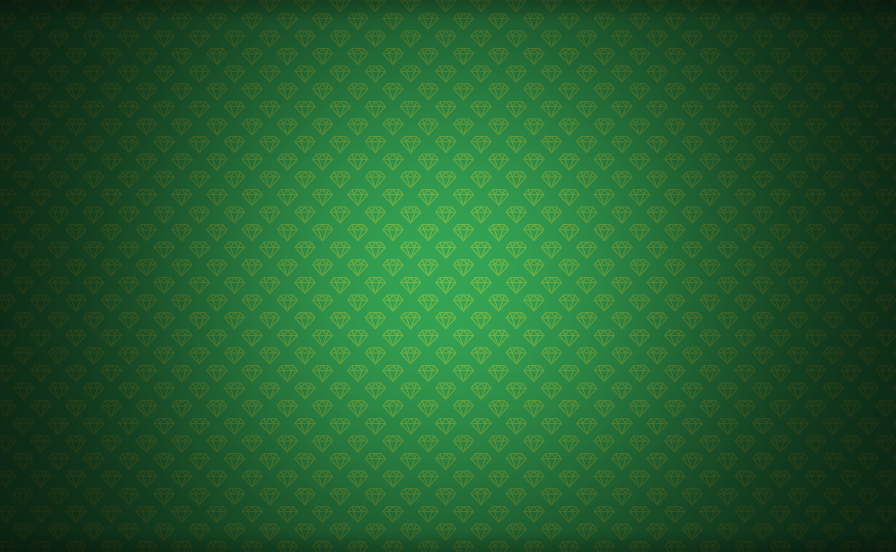
Write a Shadertoy shader that draws this pattern.

```glsl
// Staggered outline gems on a green backdrop with a soft central glow.

#define REPEAT      vec2(0.0638, 0.0319)   // column and row spacing, canvas heights
#define PHASE       vec2(0.0280, 0.0148)   // one gem's offset from the centre
#define GEM_SIZE    0.0182                 // half width of a gem
#define LINE_WIDTH  0.0020
#define GLOW_RADIUS 0.565
#define EDGE_DEPTH  0.045
#define EDGE_SHADE  0.80
#define DARKEST     0.17
#define GREEN       vec3(0.205, 0.645, 0.330)
#define LIME        vec3(0.510, 0.740, 0.270)

float segment(vec2 p, vec2 a, vec2 b) {
    vec2 pa = p - a, ba = b - a;
    return length(pa - ba * clamp(dot(pa, ba) / dot(ba, ba), 0.0, 1.0));
}

// Distance to the gem's lines; the girdle spans -1 to 1.
float gemLines(vec2 p) {
    p.x = abs(p.x);
    vec2 table  = vec2(0.00, 0.80);
    vec2 corner = vec2(0.58, 0.80);
    vec2 girdle = vec2(1.00, 0.28);
    vec2 facet  = vec2(0.42, 0.28);
    vec2 culet  = vec2(0.00, -0.80);

    // Outline
    float d = segment(p, table, corner);
    d = min(d, segment(p, corner, girdle));
    d = min(d, segment(p, girdle, culet));

    // Inner facets
    d = min(d, segment(p, vec2(0.0, girdle.y), girdle));
    d = min(d, segment(p, facet, culet));
    d = min(d, segment(p, table, facet));
    return min(d, segment(p, corner, facet));
}

// Pixel coverage of a stroke, also correct for strokes thinner than a pixel.
float stroke(float d, float width, float pixel) {
    float h = 0.5 * width;
    return clamp((d + h) / pixel + 0.5, 0.0, 1.0)
         - clamp((d - h) / pixel + 0.5, 0.0, 1.0);
}

void mainImage(out vec4 fragColor, in vec2 fragCoord) {
    float pixel = 1.0 / iResolution.y;
    vec2 p = (fragCoord - 0.5 * iResolution.xy) * pixel;

    // Half-drop lattice: every other row shifts by half a column
    vec2 cell = (p - PHASE) / REPEAT;
    float row = floor(cell.y + 0.5);
    cell.x += 0.5 * mod(row, 2.0);
    vec2 local = (fract(cell + 0.5) - 0.5) * REPEAT;

    float d = gemLines(local / GEM_SIZE) * GEM_SIZE;
    vec3 color = mix(GREEN, LIME, 0.85 * stroke(d, LINE_WIDTH, pixel));

    // Radial glow, with a narrow shade along the top and bottom
    float r = length(p) / GLOW_RADIUS;
    float shade = mix(DARKEST, 1.0, exp(-r * r));
    shade *= mix(EDGE_SHADE, 1.0, smoothstep(0.0, EDGE_DEPTH, 0.5 - abs(p.y)));

    fragColor = vec4(color * shade, 1.0);
}
```
